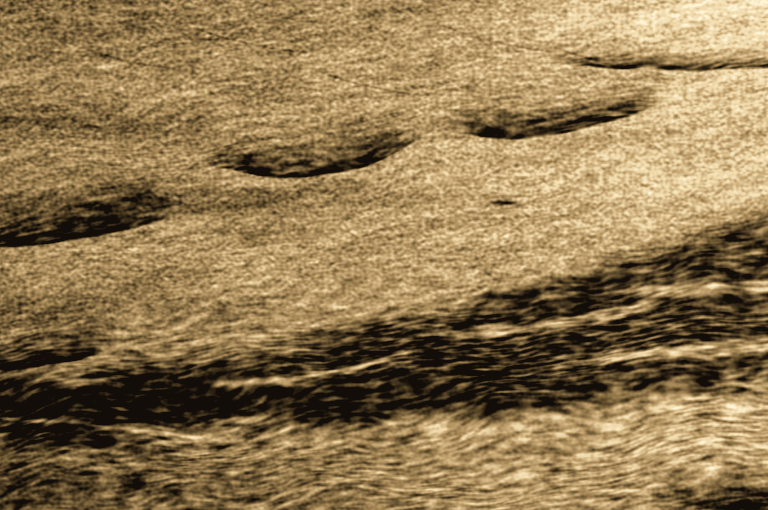
Give the GLSL for this texture, as a Shadertoy shader.

```glsl
// Low sun on wet, rippled sand: golden flats, scalloped dark steps and a black
// channel crossed by thin glints. Arcs and soft patches set a tone, stretched
// gradient noise adds ripples and grain, and a six-colour ramp tints the tone.

vec2 hashGradient(vec2 cell) {
    vec2 h = vec2(dot(cell, vec2(127.1, 311.7)), dot(cell, vec2(269.5, 183.3)));
    return 2.0 * fract(sin(h) * 43758.545) - 1.0;
}

float gradientNoise(vec2 p) {
    vec2 i = floor(p), f = p - i;
    vec2 u = f * f * f * (f * (f * 6.0 - 15.0) + 10.0);
    vec2 e = vec2(0.0, 1.0);
    float low = mix(dot(hashGradient(i), f),
                    dot(hashGradient(i + e.yx), f - e.yx), u.x);
    float high = mix(dot(hashGradient(i + e.xy), f - e.xy),
                     dot(hashGradient(i + e.yy), f - e.yy), u.x);
    return mix(low, high, u.y);
}

// Height above a sagging arc from a to b (x), and its fade at both ends (y)
vec2 arcField(vec2 p, vec2 a, vec2 b, float sag) {
    float s = (p.x - a.x) / (b.x - a.x);
    float t = clamp(s, 0.0, 1.0);
    float height = p.y - mix(a.y, b.y, t) + sag * 4.0 * t * (1.0 - t);
    float fade = smoothstep(0.0, 0.25, s) * (1.0 - smoothstep(0.8, 1.0, s));
    return vec2(height, fade);
}

// Shadowed step: crisp lower edge, fading upward
float stepShadow(vec2 p, vec2 a, vec2 b, float sag, float depth) {
    vec2 arc = arcField(p, a, b, sag);
    float above = max(arc.x, 0.0);
    float body = exp(-above * above / (depth * depth));
    float lip = exp(-above / 0.012);
    return arc.y * smoothstep(-0.004, 0.004, arc.x) * (0.7 * body + 0.6 * lip);
}

// Thin curved line, used for lit crests and scratches
float crest(vec2 p, vec2 a, vec2 b, float sag, float width) {
    vec2 arc = arcField(p, a, b, sag);
    return arc.y * exp(-arc.x * arc.x / (width * width));
}

float patchAt(vec2 p, vec2 centre, vec2 size) {
    vec2 d = (p - centre) / size;
    return exp(-dot(d, d));
}

float stepShadows(vec2 p) {
    float shade = stepShadow(p, vec2(-0.25, 0.54), vec2(0.38, 0.59), 0.045, 0.085);
    shade += stepShadow(p, vec2(0.37, 0.69), vec2(0.84, 0.735), 0.058, 0.055);
    shade += stepShadow(p, vec2(0.84, 0.75), vec2(1.32, 0.81), 0.046, 0.06);
    shade += stepShadow(p, vec2(1.03, 0.88), vec2(1.75, 0.89), 0.02, 0.03);
    shade += stepShadow(p, vec2(-0.15, 0.30), vec2(0.22, 0.315), 0.035, 0.045);
    return shade;
}

float litCrests(vec2 p) {
    float light = crest(p, vec2(0.37, 0.25), vec2(0.83, 0.315), 0.025, 0.009);
    light += crest(p, vec2(0.82, 0.345), vec2(1.32, 0.415), 0.018, 0.011);
    light += crest(p, vec2(1.02, 0.285), vec2(1.75, 0.36), 0.012, 0.013);
    light += crest(p, vec2(1.15, 0.43), vec2(1.75, 0.47), 0.012, 0.012);
    light += 0.7 * crest(p, vec2(-0.15, 0.20), vec2(0.5, 0.14), 0.008, 0.005);
    return light;
}

// Black channel that widens toward the right
float channel(vec2 p, float roughness) {
    float top = 0.28 + 0.02 * p.x + 0.13 * p.x * p.x + roughness;
    float bottom = 0.15 + 0.045 * p.x * p.x + roughness;
    return smoothstep(bottom - 0.025, bottom + 0.035, p.y)
         * (1.0 - smoothstep(top - 0.055, top + 0.025, p.y));
}

float flatsTone(vec2 p) {
    float tone = 0.61 + 0.11 * p.x;
    tone += 0.3 * patchAt(p, vec2(1.5, 0.97), vec2(0.45, 0.2));
    tone += 0.13 * patchAt(p, vec2(1.35, 0.63), vec2(0.6, 0.08));
    tone -= 0.17 * patchAt(p, vec2(0.1, 1.0), vec2(0.7, 0.12));
    tone -= 0.24 * patchAt(p, vec2(0.0, 0.76), vec2(0.45, 0.045));
    tone -= 0.22 * patchAt(p, vec2(0.48, 0.605), vec2(0.35, 0.035));
    tone -= 0.2 * patchAt(p, vec2(0.0, 0.38), vec2(0.4, 0.07));
    tone -= 0.36 * patchAt(p, vec2(0.0, 0.03), vec2(0.75, 0.16));
    tone -= 0.75 * patchAt(p, vec2(1.5, 0.01), vec2(0.2, 0.05));
    return tone - 0.9 * patchAt(p, vec2(0.99, 0.602), vec2(0.022, 0.005));
}

vec3 goldRamp(float tone) {
    vec3 stops[6] = vec3[6](
        vec3(0.07, 0.05, 0.03), vec3(0.26, 0.20, 0.11), vec3(0.46, 0.37, 0.22),
        vec3(0.65, 0.53, 0.34), vec3(0.80, 0.68, 0.48), vec3(0.94, 0.85, 0.67));
    vec3 colour = stops[0];
    for (int i = 1; i < 6; i++)
        colour = mix(colour, stops[i], clamp(tone * 5.0 - float(i - 1), 0.0, 1.0));
    vec3 glare = vec3(1.0, 0.96, 0.84);
    return mix(colour, glare, smoothstep(1.0, 1.3, tone));
}

void mainImage(out vec4 fragColor, in vec2 fragCoord) {
    vec2 p = fragCoord / iResolution.y;

    // Flow coordinates: gently rising to the right and bent by slow swells
    float swell = gradientNoise(p * vec2(3.5, 6.0) + 4.0);
    float bend = gradientNoise(p * vec2(9.0, 16.0) + 17.0);
    vec2 flow = vec2(p.x, p.y - 0.13 * p.x + 0.05 * swell + 0.012 * bend);
    float streak = gradientNoise(flow * vec2(5.0, 28.0));
    float ripple = gradientNoise(flow * vec2(17.0, 75.0) + 31.0)
                 + 0.8 * gradientNoise(flow * vec2(36.0, 135.0) + 53.0);
    float grain = gradientNoise(p * vec2(115.0, 150.0))
                + 0.6 * gradientNoise(p * vec2(60.0, 95.0) + 9.0);

    // Large forms
    vec2 bent = p + vec2(0.0, 0.012 * swell + 0.006 * bend);
    float steps = stepShadows(bent);
    float pool = channel(p, 0.04 * streak + 0.03 * swell);
    pool *= clamp(0.92 + 0.5 * streak - 0.12 * smoothstep(0.9, 1.4, p.x), 0.0, 1.0);
    float lowWater = 1.0 - smoothstep(0.25, 0.45, p.y - 0.08 * p.x);
    float wet = clamp(steps + pool + 0.75 * lowWater, 0.0, 1.0);

    float tone = flatsTone(p) - 0.68 * steps - 0.7 * pool + 0.6 * litCrests(bent);
    for (int i = 0; i < 5; i++) {
        vec2 start = vec2(0.1 + 0.24 * float(i), 0.93 + 0.05 * sin(float(i) * 2.4));
        tone -= 0.2 * crest(bent, start, start + vec2(0.3, -0.07), 0.015, 0.003);
    }

    // Ripples dominate wet ground, grain dominates dry sand
    tone += 0.22 * streak + mix(0.28, 0.8, wet) * ripple;
    tone += mix(0.42, 0.16, wet) * grain;
    fragColor = vec4(goldRamp(tone), 1.0);
}
```
